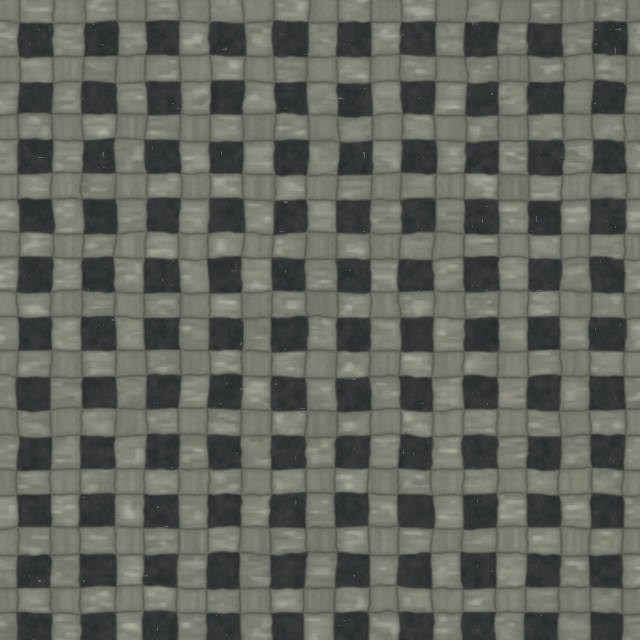
A WebGL 1 fragment shader for this texture:

```glsl
precision highp float;
uniform vec2 u_resolution;

float hash(vec2 p) {
  vec3 q = fract(p.xyx * vec3(0.1031, 0.103, 0.0973));
  q += dot(q, q.yzx + 33.33);
  return fract((q.x + q.y) * q.z);
}

float noise(vec2 p) {
  vec2 i = floor(p), f = fract(p);
  f = f * f * (3.0 - 2.0 * f);
  return mix(mix(hash(i), hash(i + vec2(1.0, 0.0)), f.x),
             mix(hash(i + vec2(0.0, 1.0)), hash(i + 1.0), f.x), f.y);
}

void main() {
  vec2 p = gl_FragCoord.xy / u_resolution;

  // Slightly sheared, uneven grid, centred on the dark openings
  vec2 period = vec2(0.0995, 0.0922);
  vec2 grid = (p - vec2(0.052 + 0.005 * p.y, 0.9388)) / period;
  grid += 0.07 * (vec2(noise(grid * 1.6 + 40.0), noise(grid * 1.6 + 90.0)) - 0.5);
  grid += 0.03 * (vec2(noise(grid * 7.0 + 20.0), noise(grid * 7.0 + 60.0)) - 0.5);
  vec2 halfSize = vec2(0.264, 0.282);
  vec2 offset = fract(grid + 0.5) - 0.5;

  // Each axis alternates between an opening band and a thread band
  vec2 edge = (halfSize - abs(offset)) * period;
  vec2 opening = smoothstep(-0.0022, 0.0022, edge);
  vec2 isOpening = step(0.0, edge);
  vec2 id = mix(2.0 * floor(grid) + 1.0, 2.0 * floor(grid + 0.5), isOpening);
  vec2 local = mix((fract(grid) - 0.5) / (0.5 - halfSize), offset / halfSize, isOpening);

  // Rounded relief and tone of the individual cell
  vec2 falloff = 1.0 - pow(abs(local), vec2(4.0));
  float relief = falloff.x * falloff.y;
  float tone = hash(id + 50.0) - 0.5;

  // Horizontal floats with glossy streaks
  float streak = noise(vec2(p.x * 38.0, p.y * 150.0) + 7.0);
  float gloss = smoothstep(0.55, 0.95, noise(vec2(p.x * 55.0, p.y * 125.0) + 31.0));
  float across = 0.425 + relief * (0.09 + 0.1 * (streak - 0.5) + 0.09 * gloss + 0.05 * tone);

  // Crossings with fine vertical fibres
  float fibre = noise(vec2(p.x * 165.0, p.y * 13.0) + 80.0);
  float along = 0.435 + relief * (0.055 + 0.065 * (fibre - 0.5) + 0.025 * tone);

  // Seams between neighbouring cells
  float crossing = (1.0 - opening.x) * (1.0 - opening.y);
  vec2 seam = exp(-edge * edge / 0.000005);
  float light = mix(across, along, crossing);
  light -= 0.065 * max(seam.x, seam.y);
  light += 0.022 * (noise(p * 210.0) - 0.5) + 0.02 * (noise(p * 4.0) - 0.5);
  vec3 yarn = light * vec3(1.0, 1.01, 0.915);

  // Dark ground with faint mottling and rare pale specks
  float mottle = 0.6 * noise(p * 75.0 + 12.0) + 0.4 * noise(p * 190.0);
  vec3 ground = mix(vec3(0.155, 0.168, 0.172), vec3(0.235, 0.245, 0.242), mottle);
  ground += 0.2 * smoothstep(0.93, 1.0, noise(p * 130.0 + 5.0));

  gl_FragColor = vec4(mix(yarn, ground, opening.x * opening.y), 1.0);
}
```
